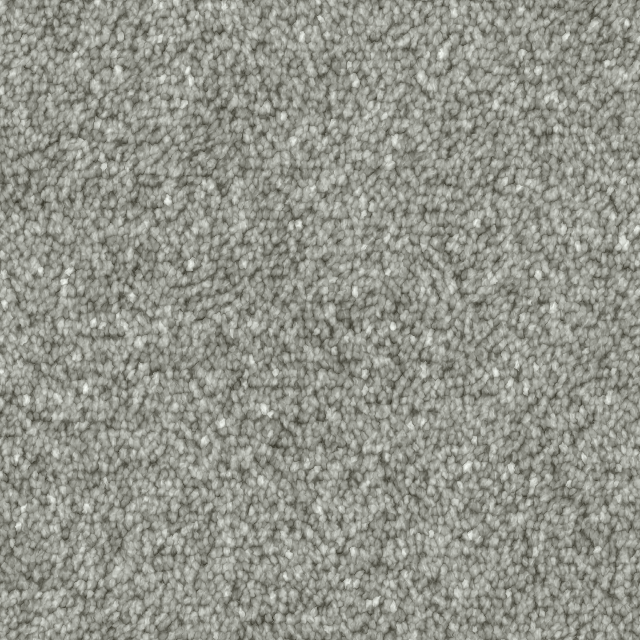
Give the GLSL for this texture, as a WebGL 2 fragment shader.

```glsl
#version 300 es
precision highp float;

// Cut-pile wool carpet: a staggered, jittered grid of small leaning yarn tufts.
// Each tuft is an elliptical dome; domes are merged by a soft maximum, so that
// the pile height darkens the gaps while every tuft keeps its own tone and fibres.

uniform vec2 u_resolution;
out vec4 outColor;

// Integer hash of a lattice cell, giving two values in 0..1
vec2 hash2(vec2 cell) {
    uvec2 v = uvec2(ivec2(cell)) * 1664525u + 1013904223u;
    v.x += v.y * 1664525u;
    v.y += v.x * 1664525u;
    v ^= v >> 16u;
    v.x += v.y * 1664525u;
    v.y += v.x * 1664525u;
    v ^= v >> 16u;
    return vec2(v & 0xffffu) / 65535.0;
}

float valueNoise(vec2 p) {
    vec2 cell = floor(p);
    vec2 f = p - cell;
    f = f * f * (3.0 - 2.0 * f);
    float low = mix(hash2(cell).x, hash2(cell + vec2(1, 0)).x, f.x);
    float high = mix(hash2(cell + vec2(0, 1)).x, hash2(cell + vec2(1, 1)).x, f.x);
    return mix(low, high, f.y);
}

// Returns the blended tuft tone (x) and the pile height (y)
vec2 pile(vec2 uv) {
    vec2 density = vec2(112.0, 76.0);
    vec2 grid = uv * density;
    float lean = -0.2 + 0.7 * (valueNoise(uv * 9.0 + 40.0) - 0.5);
    float weightSum = 0.0;
    float toneSum = 0.0;

    for (int j = -1; j <= 1; j++) {
        float row = floor(grid.y) + float(j);
        float stagger = 0.5 * mod(row, 2.0);
        for (int i = -1; i <= 1; i++) {
            vec2 cell = vec2(floor(grid.x + stagger) + float(i), row);
            vec2 jitter = hash2(cell + 300.0);
            vec2 shape = hash2(cell + 1700.0);
            vec2 look = hash2(cell + 3100.0);

            // Offset from the tuft centre, turned along its lean
            vec2 centre = cell + 0.5 + 0.8 * (jitter - 0.5) - vec2(stagger, 0.0);
            vec2 offset = (grid - centre) / density;
            float angle = lean + 1.1 * (shape.x - 0.5);
            float c = cos(angle), s = sin(angle);
            vec2 local = mat2(c, -s, s, c) * offset;

            // Dome, taller for tufts that stand proud
            vec2 q = local / (vec2(0.0052, 0.0082) * mix(0.85, 1.15, shape.y));
            float height = 1.0 - dot(q, q) + 0.6 * look.x;
            float weight = exp(7.0 * height);

            // Own tone, rare pale tufts, light from the upper left, fibres
            float tone = 0.16 * (look.y - 0.5);
            tone += 0.10 * smoothstep(0.95, 1.0, look.y);
            tone += 0.025 * clamp(q.y - 0.5 * q.x, -1.2, 1.2);
            tone += 0.15 * (valueNoise(local * vec2(430.0, 210.0) + 50.0 * jitter + cell * 7.0) - 0.5);

            weightSum += weight;
            toneSum += weight * tone;
        }
    }
    return vec2(toneSum / weightSum, log(weightSum) / 7.0);
}

void main() {
    vec2 uv = gl_FragCoord.xy / u_resolution;

    // Loose fuzz bends the tuft outlines
    vec2 fuzz = vec2(valueNoise(uv * 260.0), valueNoise(uv * 260.0 + 500.0)) - 0.5;
    vec2 tuft = pile(uv + 0.0028 * fuzz);

    float value = 0.618 + tuft.x;
    value += 0.19 * (clamp(tuft.y, -0.15, 1.6) - 1.0);

    // Stray fibres, then broad uneven wear across the pile
    value += 0.06 * (valueNoise(uv * vec2(480.0, 400.0) + 900.0) - 0.5);
    value += 0.05 * (valueNoise(uv * 34.0 + 70.0) - 0.5);
    value += 0.035 * (valueNoise(uv * 7.0 + 20.0) - 0.5);

    // Warm grey in the shadows, cooler on the tips
    float lit = (value - 0.40) / 0.37;
    vec3 color = mix(vec3(0.40, 0.40, 0.36), vec3(0.77, 0.78, 0.75), lit);
    outColor = vec4(clamp(color, 0.0, 1.0), 1.0);
}
```
